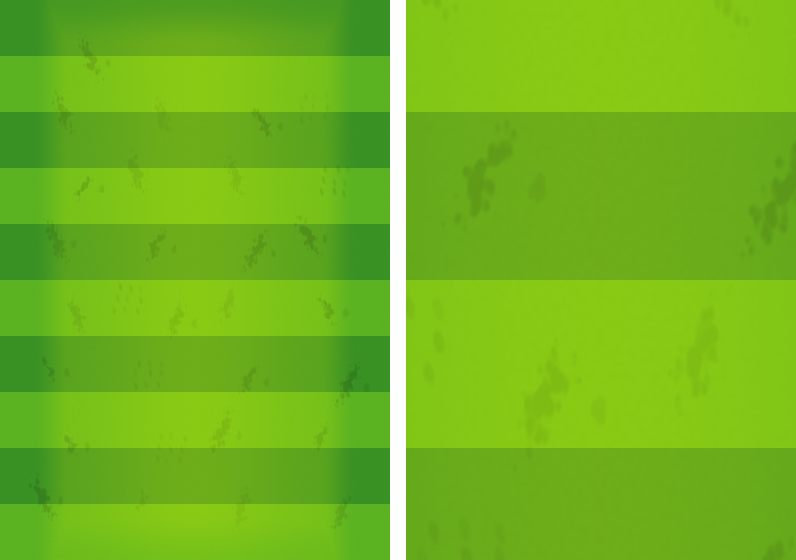
Left, the full canvas; right, a detail of the centre.
This pattern is drawn by a Shadertoy shader. Its source:

```glsl
// Mown lawn: ten alternating green bands with shaded borders and faint scuffed turf.

const float BANDS = 10.0;
const int   SCUFFS = 30;
const int   CLUSTER_EVERY = 6;               // every n-th scuff is a group of small dents
const vec2  SIDE_RAMP = vec2(0.64, 0.83);    // 0 at the centre line, 1 at the side
const float END_FADE = 0.085;
const float SCUFF_DARKNESS = 0.17;
const float GRAIN = 0.012;

const vec3 LIGHT_CENTRE = vec3(0.535, 0.790, 0.080);
const vec3 LIGHT_MID    = vec3(0.465, 0.755, 0.100);
const vec3 LIGHT_SIDE   = vec3(0.355, 0.700, 0.130);
const vec3 DARK_CENTRE  = vec3(0.430, 0.680, 0.100);
const vec3 DARK_MID     = vec3(0.350, 0.640, 0.120);
const vec3 DARK_SIDE    = vec3(0.225, 0.570, 0.140);

vec2 hash22(vec2 p) {
    vec3 q = fract(vec3(p.xyx) * vec3(0.1031, 0.1030, 0.0973));
    q += dot(q, q.yzx + 33.33);
    return fract((q.xx + q.yz) * q.zy);
}

// Distance to the nearest jittered cell point
float cellular(vec2 p) {
    vec2 cell = floor(p);
    float nearest = 2.0;
    for (int j = -1; j <= 1; j++)
    for (int i = -1; i <= 1; i++) {
        vec2 c = cell + vec2(i, j);
        nearest = min(nearest, length(c + hash22(c) - p));
    }
    return nearest;
}

// Slanted smear with a ragged outline; some carry a small side mark
float streak(vec2 q, vec2 rnd, float ragged) {
    float slant = (rnd.x < 0.6 ? 1.0 : -1.0) * mix(0.2, 0.5, rnd.y);
    float size = mix(0.6, 1.15, fract(rnd.x * 7.3));
    vec2 side = (q - vec2(0.032, -0.006)) / vec2(0.006, 0.010);
    q.x -= slant * q.y;
    q.x += 0.003 * sin(q.y * 190.0 + rnd.x * 6.0) + 0.002 * sin(q.y * 410.0);
    float body = length(q / (size * vec2(0.012, 0.036))) + 1.1 * (ragged - 0.4);
    float speck = length(side) + 0.8 * (ragged - 0.4);
    float mark = 1.0 - smoothstep(0.35, 1.1, body);
    return max(mark, 0.6 * step(0.5, rnd.y) * (1.0 - smoothstep(0.4, 1.1, speck)));
}

// Three by three small slanted dents
float dents(vec2 q, vec2 rnd) {
    const vec2 pitch = vec2(0.021, 0.020);
    q.x -= 0.2 * q.y;
    vec2 id = clamp(floor(q / pitch + 0.5), -1.0, 1.0);
    vec2 jitter = hash22(id + floor(rnd * 90.0) + 5.0);
    vec2 d = q - id * pitch - (jitter - 0.5) * 0.007;
    d.x += 0.35 * d.y;
    return 0.65 * (0.4 + 0.6 * jitter.x)
         * (1.0 - smoothstep(0.4, 1.1, length(d / vec2(0.004, 0.009))));
}

float scuffs(vec2 p, float aspect) {
    float ragged = cellular(p * vec2(150.0, 75.0));
    float wear = 0.0;
    for (int i = 0; i < SCUFFS; i++) {
        float n = float(i);
        vec2 rnd = hash22(vec2(n + 3.0, n * 2.0 + 11.0));
        // Even quasi-random spread, kept clear of the border
        vec2 spot = fract(vec2(0.31, 0.47) + n * vec2(0.7549, 0.5698));
        vec2 q = p - mix(vec2(0.05, 0.08), vec2(0.95, 0.90), spot) * vec2(aspect, 1.0);
        float mark = (i % CLUSTER_EVERY == 0) ? dents(q, rnd) : streak(q, rnd, ragged);
        float outer = abs(spot.x - 0.5) * 2.0;
        wear = max(wear, mark * mix(0.35, 0.85, rnd.y) * mix(0.6, 1.1, outer));
    }
    return wear;
}

vec3 shade(vec3 centre, vec3 mid, vec3 side, float across, float border) {
    vec3 colour = mix(centre, mid, smoothstep(0.0, 0.75, across));
    return mix(colour, side, border);
}

void mainImage(out vec4 fragColor, in vec2 fragCoord) {
    vec2 uv = fragCoord / iResolution.xy;
    float aspect = iResolution.x / iResolution.y;
    vec2 p = uv * vec2(aspect, 1.0);

    // Border shading: strong at the sides, soft at the two ends
    float across = abs(uv.x - 0.5) * 2.0;
    float sides = smoothstep(SIDE_RAMP.x, SIDE_RAMP.y, across);
    float top = 0.6 * smoothstep(1.0 - END_FADE, 1.0, uv.y);
    float bottom = 0.4 * (1.0 - smoothstep(0.0, END_FADE, uv.y));
    float border = max(sides, max(top, bottom));

    // Signed distance to the band edge, positive in dark bands
    float edge = abs(mod(uv.y * BANDS + 0.5, 2.0) - 1.0) - 0.5;
    float dark = clamp(edge * iResolution.y / BANDS + 0.5, 0.0, 1.0);
    vec3 colour = mix(shade(LIGHT_CENTRE, LIGHT_MID, LIGHT_SIDE, across, border),
                      shade(DARK_CENTRE, DARK_MID, DARK_SIDE, across, border), dark);

    // Worn turf and fine grass grain
    colour *= 1.0 - SCUFF_DARKNESS * scuffs(p, aspect);
    colour *= 1.0 + GRAIN * (0.45 - cellular(p * 190.0 + 40.0));
    fragColor = vec4(colour, 1.0);
}
```
